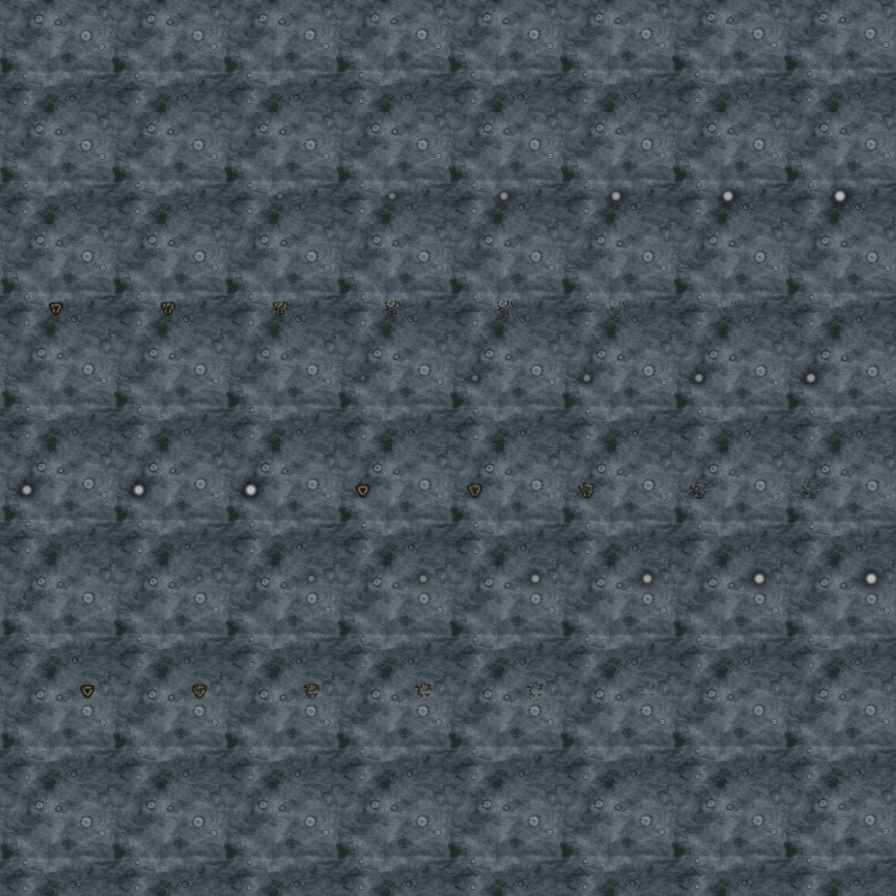
Reproduce this texture procedurally as a Shadertoy shader.

```glsl
// An 8 by 8 sheet of slate-grey mud tiles, read left to right from the top.
// Each tile is wrapped cloud noise plus soft stains and pocks that sway slowly;
// three bubbles swell, burst and scatter as the tile number advances.

const float TILES = 8.0;
const float TAU = 6.2831853;
const vec3 PALE = vec3(0.72, 0.74, 0.72);
const vec3 RIM = vec3(0.20, 0.22, 0.23);
const vec3 SOOT = vec3(0.10, 0.09, 0.07);
const vec3 TAN = vec3(0.50, 0.46, 0.38);

// Stains: centre, radius, brightness change
const vec4 STAINS[12] = vec4[12](
    vec4(0.47, 0.37, 0.09, 0.10), vec4(0.41, 0.20, 0.06, 0.07),
    vec4(0.53, 0.69, 0.06, 0.05), vec4(0.79, 0.34, 0.09, 0.08),
    vec4(0.19, 0.83, 0.06, -0.16), vec4(0.05, 0.57, 0.05, -0.15),
    vec4(0.41, 0.02, 0.05, -0.12), vec4(0.97, 0.09, 0.05, -0.07),
    vec4(0.65, 0.13, 0.06, -0.07), vec4(0.70, 0.86, 0.10, -0.04),
    vec4(0.20, 0.37, 0.08, -0.06), vec4(0.68, 0.54, 0.08, -0.06));

// Pocks: centre, radius
const vec3 POCKS[7] = vec3[7](
    vec3(0.78, 0.32, 0.040), vec3(0.92, 0.42, 0.020), vec3(0.24, 0.91, 0.018),
    vec3(0.24, 0.68, 0.017), vec3(0.66, 0.88, 0.018), vec3(0.36, 0.17, 0.030),
    vec3(0.53, 0.20, 0.017));

float hash(vec2 p) {
    vec3 q = fract(p.xyx * 0.1031);
    q += dot(q, q.yzx + 33.33);
    return fract((q.x + q.y) * q.z);
}

// Value noise that wraps after "period" cells
float tileNoise(vec2 p, vec2 period, float seed) {
    vec2 cell = floor(p), f = fract(p);
    f = f * f * (3.0 - 2.0 * f);
    vec2 a = mod(cell, period) + seed * 17.0;
    vec2 b = mod(cell + 1.0, period) + seed * 17.0;
    return mix(mix(hash(a), hash(vec2(b.x, a.y)), f.x),
               mix(hash(vec2(a.x, b.y)), hash(b), f.x), f.y);
}

// Layered noise centred on zero
float fbm(vec2 p, vec2 period, float gain, float seed) {
    float sum = 0.0, amp = 0.5;
    for (int i = 0; i < 4; i++) {
        sum += amp * (tileNoise(p * period, period, seed + float(i)) - 0.5);
        period *= 2.0;
        amp *= gain;
    }
    return sum;
}

vec2 wrapDelta(vec2 p, vec2 centre) {
    return fract(p - centre + 0.5) - 0.5;
}

float gauss(float x, float width) {
    return exp(-x * x / (width * width));
}

// Brightness of the still mud surface
float mudTone(vec2 p) {
    vec2 warp = vec2(fbm(p, vec2(5.0), 0.6, 1.0), fbm(p, vec2(6.0), 0.6, 7.0));
    vec2 q = p + 0.11 * warp;
    float tone = 0.328 + 0.24 * fbm(q, vec2(4.0, 6.0), 0.6, 13.0);
    tone += 0.19 * fbm(q, vec2(11.0, 15.0), 0.8, 19.0);
    float crease = tileNoise(q * vec2(9.0, 11.0), vec2(9.0, 11.0), 23.0) - 0.5;
    tone += 0.022 * gauss(crease, 0.09) - 0.022 * gauss(crease - 0.16, 0.09);
    for (int i = 0; i < 12; i++) {
        vec2 d = wrapDelta(p + 0.20 * warp, STAINS[i].xy) * vec2(0.75, 1.0);
        tone += STAINS[i].w * gauss(length(d), STAINS[i].z);
    }
    for (int i = 0; i < 7; i++) {
        float r = length(wrapDelta(p, POCKS[i].xy)), size = POCKS[i].z;
        tone += 0.11 * gauss(r - size * 0.75, size * 0.3)
              - 0.10 * gauss(r - size * 1.25, size * 0.35);
    }
    // Faint level line with a shadow above it
    float level = p.y - 0.645 + 0.05 * warp.y;
    return tone + 0.05 * gauss(level, 0.016) - 0.025 * gauss(level + 0.045, 0.03);
}

// Slate ramp, warmer in the darkest hollows
vec3 mudColour(float tone) {
    vec3 slate = tone + vec3(-0.038, 0.0, 0.027);
    return mix(tone * vec3(0.92, 1.0, 0.92), slate, smoothstep(0.17, 0.25, tone));
}

// life holds the tile numbers of birth, burst and end
vec3 addBubble(vec3 colour, vec2 d, vec3 life, float frame, float aa) {
    if (frame < life.x || frame >= life.z) return colour;
    float r = length(d);
    if (frame < life.y) {
        float growth = sqrt((frame - life.x + 1.0) / (life.y - life.x));
        float size = mix(0.012, 0.058, growth);
        colour *= 1.0 - 0.75 * growth * gauss(r, size * 1.55);
        vec3 dome = mix(mix(RIM, PALE, growth), RIM, smoothstep(0.35, 1.0, r / size));
        float cover = 1.0 - smoothstep(size - aa, size + aa, r);
        return mix(colour, dome, cover * mix(0.6, 1.0, growth));
    }
    // Burst: a sooty three-lobed hole that breaks into specks
    float age = (frame - life.y) / (life.z - life.y);
    float lobes = 1.0 + 0.14 * cos(3.0 * atan(d.y, d.x + 0.00001) + 1.6);
    float size = mix(0.062, 0.085, age) * lobes;
    float grain = tileNoise(d * 60.0 + 32.0, vec2(64.0), 31.0 + life.x);
    float shreds = smoothstep(age - 0.25, age + 0.15, grain);
    float hole = 1.0 - smoothstep(size - 0.015, size + 0.012, r);
    float hollow = mix(1.0, smoothstep(0.2, 0.9, r / size), age);
    colour = mix(colour, SOOT, hole * hollow * shreds * (1.0 - 0.5 * age));
    float rim = gauss(r - size * mix(0.52, 0.9, age), 0.012);
    float specks = smoothstep(0.40, 0.70, 1.0 - grain + 0.35 * (1.0 - age));
    return mix(colour, TAN, rim * specks * 0.8 * (1.0 - age));
}

void mainImage(out vec4 fragColor, in vec2 fragCoord) {
    vec2 sheet = fragCoord / iResolution.xy * TILES;
    sheet.y = TILES - sheet.y;
    vec2 tile = floor(sheet), p = fract(sheet);
    float frame = tile.y * TILES + tile.x;
    float aa = TILES / iResolution.y;
    float phase = TAU * frame / (TILES * TILES);
    vec2 sway = -vec2(0.012 * cos(phase), 0.03 * sin(phase));

    vec3 colour = mudColour(clamp(mudTone(p - sway), 0.16, 0.56));
    colour = addBubble(colour, p - vec2(0.50, 0.75), vec3(10, 16, 23), frame, aa);
    colour = addBubble(colour, p - vec2(0.24, 0.375), vec3(27, 35, 41), frame, aa);
    colour = addBubble(colour, p - vec2(0.78, 0.167), vec3(41, 48, 54), frame, aa);
    fragColor = vec4(colour, 1.0);
}
```
